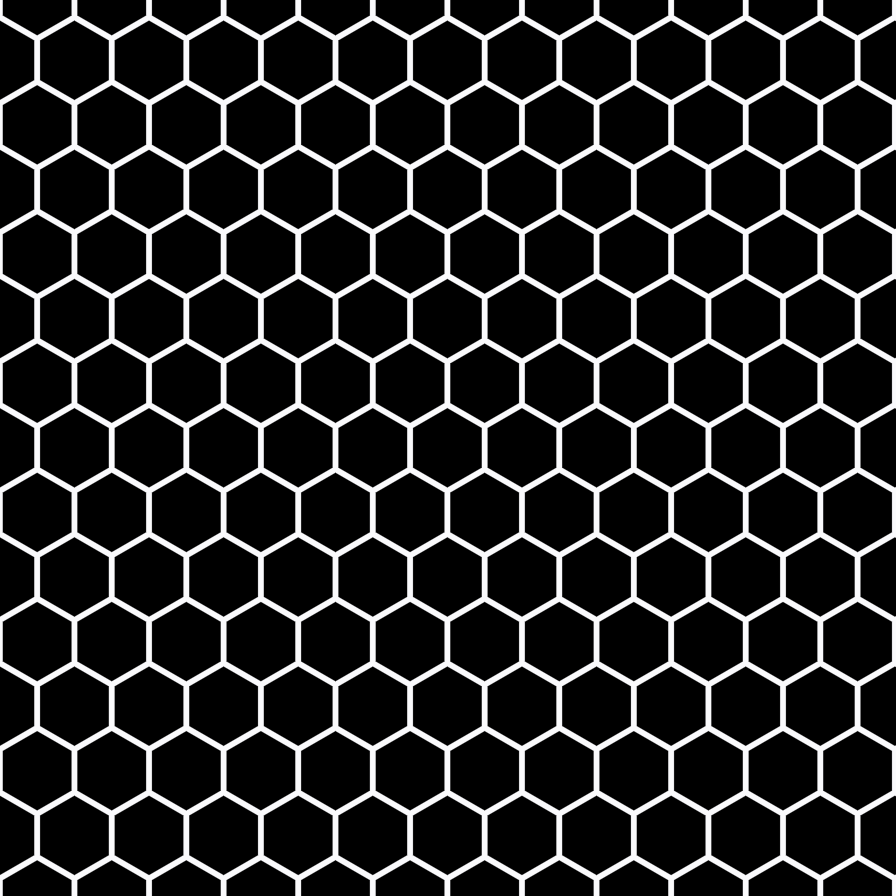
This pattern is drawn by a three.js fragment shader. Its source:

```glsl
varying vec2 vUv;

const float COLUMNS = 12.013;               // hexagons across the canvas
const vec2 CENTRE = vec2(0.4993, 0.5002);   // middle of the central hexagon
const float LINE_WIDTH = 0.078;             // fraction of a hexagon's width
const vec3 CELL_COLOUR = vec3(0.0);
const vec3 LINE_COLOUR = vec3(0.98, 0.98, 0.99);

// Offset from the nearest centre on two interleaved rectangular lattices
vec2 hexOffset(vec2 p) {
  vec2 period = vec2(1.0, sqrt(3.0));
  vec2 a = mod(p + 0.5 * period, period) - 0.5 * period;
  vec2 b = mod(p, period) - 0.5 * period;
  return dot(a, a) < dot(b, b) ? a : b;
}

// Distance to the border of a pointy-topped hexagon of unit width
float hexBorderDistance(vec2 offset) {
  vec2 q = abs(offset);
  return 0.5 - max(q.x, dot(q, vec2(0.5, 0.5 * sqrt(3.0))));
}

// Antialiased coverage of a line around distance zero
float lineCoverage(float dist, float width, float softness) {
  return 1.0 - smoothstep(-softness, softness, dist - 0.5 * width);
}

void main() {
  vec2 p = (vUv - CENTRE) * COLUMNS;
  float softness = 0.75 * fwidth(p.x);
  float border = hexBorderDistance(hexOffset(p));
  float line = lineCoverage(border, LINE_WIDTH, softness);
  gl_FragColor = vec4(mix(CELL_COLOUR, LINE_COLOUR, line), 1.0);
}
```
